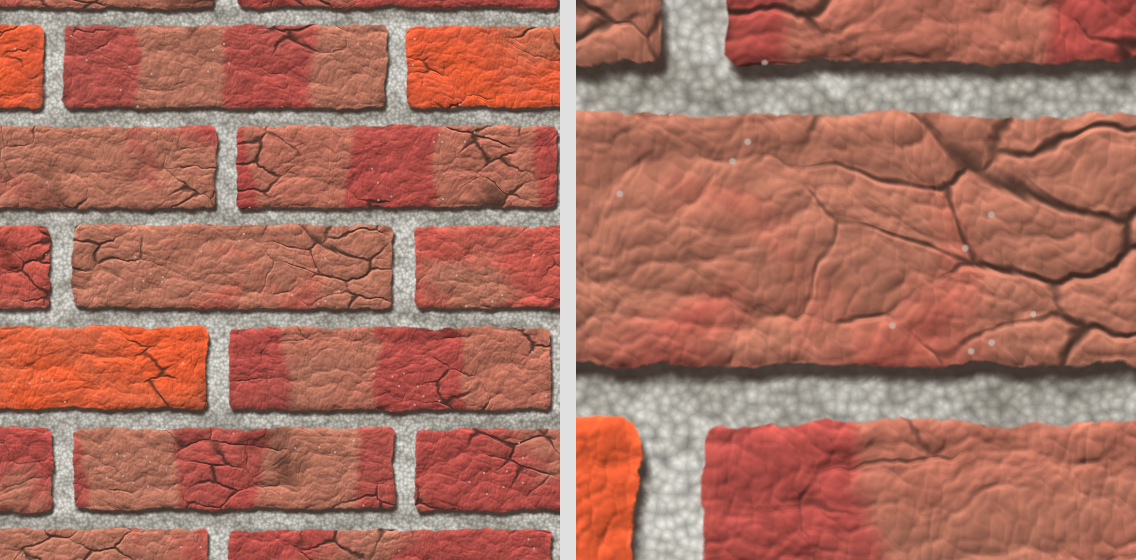
Left: the whole. Right: its middle third, enlarged.
A WebGL 1 fragment shader for this texture:

```glsl
precision highp float;
// Weathered red brick wall in running bond with rough grey mortar, lit from the upper left.
uniform vec2 u_resolution;

const vec2 PITCH = vec2(0.612, 0.18);        // brick plus joint
const vec2 HALF_BRICK = vec2(0.286, 0.073);
const float FIRST_COURSE = 0.973;
const vec2 LIGHT = vec2(-0.4, 0.9);

const vec3 BROWN = vec3(0.67, 0.43, 0.35);
const vec3 ROSE = vec3(0.74, 0.35, 0.30);
const vec3 PLUM = vec3(0.60, 0.26, 0.25);
const vec3 ORANGE = vec3(0.87, 0.36, 0.21);
const vec3 GREY = vec3(0.58, 0.56, 0.52);
const vec3 PALE = vec3(0.81, 0.80, 0.77);
const vec3 SHADOW = vec3(0.20, 0.15, 0.13);

vec2 hash2(vec2 p) {
  return fract(sin(vec2(dot(p, vec2(127.1, 311.7)), dot(p, vec2(269.5, 183.3)))) * 43758.5);
}

// Layered, rotated sines: smooth noise around zero.
float waves(vec2 p) {
  float sum = 0.0, amp = 0.5;
  for (int i = 0; i < 5; i++) {
    p += 0.7 * sin(p.yx * 0.8 + 1.3);
    sum += amp * sin(p.x) * cos(p.y);
    p = mat2(1.5, 1.1, -1.1, 1.5) * p + 2.7;
    amp *= 0.55;
  }
  return sum;
}

// Cellular noise: distances to the nearest and second nearest points.
vec2 cellular(vec2 p) {
  vec2 base = floor(p), nearest = vec2(8.0);
  for (int j = -1; j <= 1; j++) {
    for (int i = -1; i <= 1; i++) {
      vec2 site = base + vec2(float(i), float(j));
      float d = length(site + hash2(site) - p);
      nearest = d < nearest.x ? vec2(d, nearest.x) : vec2(nearest.x, min(nearest.y, d));
    }
  }
  return nearest;
}

// Position relative to the brick centre; id holds column and course.
vec2 brickCell(vec2 p, out vec2 id) {
  float y = (FIRST_COURSE - p.y) / PITCH.y;
  float course = floor(y);
  float start = 0.1 + 0.295 * mod(course, 2.0) + 0.025 * (hash2(vec2(course, 4.0)).x - 0.5);
  float x = (p.x - start) / PITCH.x;
  id = vec2(floor(x), course);
  return (fract(vec2(x, y)) - 0.5) * vec2(PITCH.x, -PITCH.y);
}

// Signed distance to a chipped, slightly uneven brick.
float brickDistance(vec2 p) {
  vec2 id;
  vec2 q = brickCell(p, id);
  vec2 jitter = hash2(id + 7.0) - 0.5;
  q.y += 0.004 * jitter.x + 0.014 * jitter.y * q.x;
  vec2 d = abs(q) - HALF_BRICK - 0.004 * jitter + 0.012;
  float box = length(max(d, 0.0)) + min(max(d.x, d.y), 0.0) - 0.012;
  return box + 0.005 * waves(p * 38.0) + 0.002 * waves(p * 160.0);
}

// Torn clay surface: x is height, y is crack darkness.
vec2 claySurface(vec2 p) {
  p += 0.016 * vec2(waves(p * 24.0), waves(p * 24.0 + 9.0));
  vec2 large = cellular(p * vec2(13.0, 23.0));
  vec2 lumps = vec2(large.x, cellular(p * vec2(38.0, 60.0)).x);
  float fine = cellular(p * 140.0).x;
  float worn = smoothstep(0.0, 0.5, waves(p * 13.0 + 3.0));
  float crack = worn * (1.0 - smoothstep(0.0, 0.03 + 0.12 * worn, large.y - large.x));
  float height = -dot(lumps * lumps, vec2(0.42, 0.2)) - 0.08 * fine * fine;
  return vec2(height - 0.1 * crack, crack);
}

vec3 clayColor(vec2 id, vec2 q) {
  float seed = hash2(id).x;
  float patches = waves(q * vec2(10.0, 14.0) + seed * 40.0);
  float redness = patches + 0.8 * mod(id.x + id.y, 2.0) - 0.4;
  vec3 color = mix(BROWN, mix(ROSE, PLUM, 0.7 * seed), smoothstep(-0.3, 0.35, redness));
  // Kiln bands across some bricks, and strongly fired orange bricks.
  float band = smoothstep(-0.1, 0.2, sin(q.x * 19.0 + seed * 6.0 + 0.5 * patches));
  float banded = (1.0 - mod(id.x, 2.0)) * step(mod(id.y, 3.0), 1.5);
  color = mix(color, mix(BROWN, mix(PLUM, ROSE, 0.3), band), 0.8 * banded);
  float fired = mod(id.x, 2.0) * step(mod(id.y, 3.0), 0.5);
  return mix(color, ORANGE, fired * clamp(0.8 + 0.6 * patches, 0.0, 1.0));
}

vec3 mortarColor(vec2 p, vec2 q) {
  float upright = smoothstep(0.265, 0.29, abs(q.x)) * (1.0 - smoothstep(0.06, 0.09, abs(q.y)));
  float streak = waves(p * vec2(16.0, 70.0)) + 0.6 * waves(p * 110.0);
  float grain = cellular(p * 150.0).x;
  vec3 color = mix(GREY, PALE, clamp(0.35 + 0.5 * upright + 0.7 * streak, 0.0, 1.0));
  return color * (1.12 - 0.35 * grain + 0.12 * waves(p * 240.0));
}

void main() {
  vec2 p = gl_FragCoord.xy / u_resolution.y;
  float soft = 0.0008 + 0.7 / u_resolution.y;
  vec2 id;
  vec2 q = brickCell(p, id);
  float edge = brickDistance(p);

  // Mortar, shaded below the overhanging bricks.
  float overhang = brickDistance(p + vec2(-0.004, 0.009));
  vec3 mortar = mix(mortarColor(p, q), SHADOW, 0.85 * (1.0 - smoothstep(-0.004, 0.004, overhang)));

  // Clay, with relief, cracks, soot and pale flecks.
  vec2 surface = claySurface(p);
  float relief = surface.x - claySurface(p + 0.003 * LIGHT).x;
  float rim = smoothstep(-0.014, 0.0, edge) * q.y / HALF_BRICK.y;
  float soot = smoothstep(0.35, 0.75, waves(p * 9.0 + 1.0));
  float shade = 1.0 + clamp(3.4 * relief, -0.5, 0.3) + 0.2 * rim + 0.1 * waves(p * 170.0);
  vec3 clay = clayColor(id, q) * shade * (1.0 - 0.4 * soot);
  clay = mix(clay, SHADOW, 0.75 * surface.y);
  float fleck = 1.0 - smoothstep(0.03, 0.08, cellular(p * 28.0).x);
  clay = mix(clay, PALE, 0.6 * fleck * step(0.3, waves(p * 20.0)));

  gl_FragColor = vec4(mix(clay, mortar, smoothstep(-soft, soft, edge)), 1.0);
}
```
